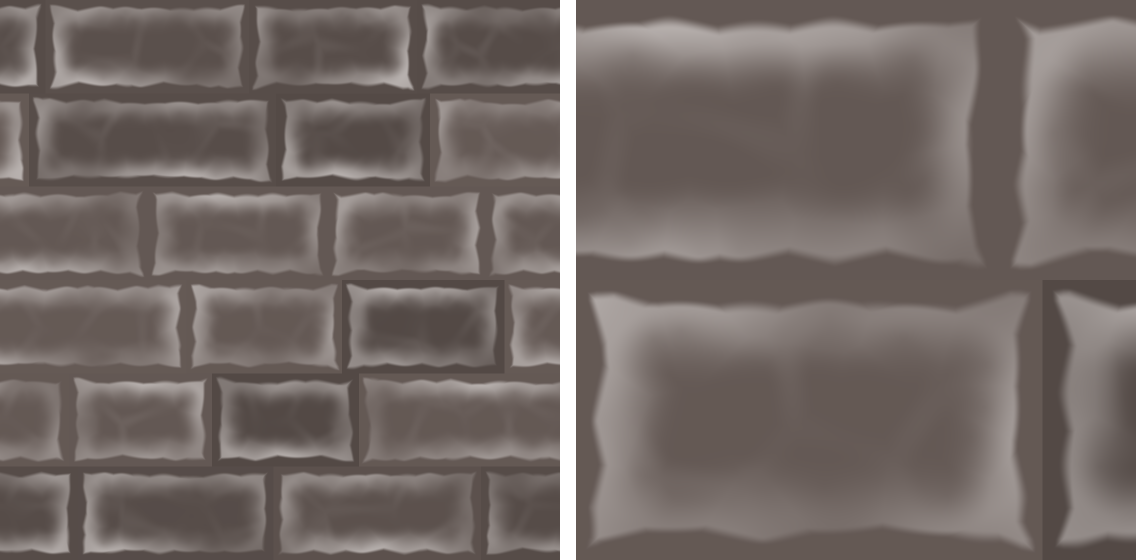
Left, the full canvas; right, a detail of the centre.
Write a Shadertoy shader that draws this texture.

```glsl
// Worn grey-brown brick wall: six courses of three uneven bricks with pale, chipped edges.

#define ROWS 6.0          // courses down the canvas
#define GAP 0.0125        // half width of the mortar joint
#define CHIP 0.011        // depth of the chips along the edges
#define CHIP_SCALE 21.0   // chips across the canvas
#define BEVEL 0.054       // reach of the pale rim into a brick
#define ROUND 0.045       // corner radius of the rim's inner outline
#define RIM 0.56          // mean strength of the rim
#define CRACK 0.10        // strength of the faint surface veins
#define DARK vec3(0.325, 0.287, 0.272)
#define LIGHT vec3(0.395, 0.351, 0.334)
#define WORN vec3(0.74, 0.715, 0.705)

// Left joint of each brick and its tone, one row per course from the top
const vec3 JOINTS[6] = vec3[6](
    vec3(0.081, 0.445, 0.745), vec3(0.052, 0.493, 0.768),
    vec3(0.263, 0.585, 0.867), vec3(0.333, 0.611, 0.901),
    vec3(0.124, 0.379, 0.641), vec3(0.138, 0.488, 0.859));
const vec3 TONES[6] = vec3[6](
    vec3(0.40, 0.25, 0.15), vec3(0.25, 0.05, 1.00),
    vec3(0.90, 0.92, 0.90), vec3(0.95, 0.00, 1.00),
    vec3(0.90, 0.00, 0.95), vec3(0.20, 0.50, 0.15));

vec2 hash2(vec2 p) {
    return fract(sin(vec2(dot(p, vec2(127.1, 311.7)), dot(p, vec2(269.5, 183.3)))) * 4375.85);
}

// Cellular noise: distances to the nearest and second nearest points
vec2 cellular(vec2 p) {
    vec2 cell = floor(p), f = p - cell;
    vec2 nearest = vec2(8.0);
    for (int j = -1; j <= 1; j++)
    for (int i = -1; i <= 1; i++) {
        vec2 o = vec2(i, j);
        float d = length(o + hash2(cell + o) - f);
        nearest = d < nearest.x ? vec2(d, nearest.x) : vec2(nearest.x, min(nearest.y, d));
    }
    return nearest;
}

float roundedBox(vec2 p, vec2 halfSize, float r) {
    vec2 q = abs(p) - halfSize + r;
    return length(max(q, 0.0)) + min(max(q.x, q.y), 0.0) - r;
}

vec3 wall(vec2 uv) {
    // Find the brick; the last one of each course wraps round the side
    float row = clamp(floor((1.0 - uv.y) * ROWS), 0.0, ROWS - 1.0);
    vec3 joint = JOINTS[int(row)], tones = TONES[int(row)];
    if (uv.x < joint.x) uv.x += 1.0;
    int k = uv.x < joint.y ? 0 : uv.x < joint.z ? 1 : 2;
    float left = joint[k];
    float right = k == 2 ? joint.x + 1.0 : joint[k + 1];
    vec2 center = vec2(0.5 * (left + right), 1.0 - (row + 0.5) / ROWS);
    vec2 halfSize = 0.5 * vec2(right - left, 1.0 / ROWS) - GAP;
    vec2 p = uv - center;
    vec2 seed = hash2(vec2(float(k) + 3.0, row + 7.0));
    vec3 base = mix(DARK, LIGHT, tones[k]);

    // Chipped outline, drawn out slightly at the corners
    vec2 chips = cellular(uv * CHIP_SCALE + seed * 40.0);
    vec2 along = min(abs(p / halfSize).yx, 1.0);
    vec2 inset = halfSize + 0.004 * pow(along, vec2(6.0)) - abs(p);
    float edge = min(inset.x, inset.y) - CHIP * (chips.x - 0.4);
    float body = smoothstep(-0.001, 0.006, edge);

    // Pale rim fading inward, uneven from side to side
    float depth = -roundedBox(p, halfSize, ROUND) - 0.012 * (chips.x - 0.4);
    float glow = pow(1.0 - smoothstep(0.0, BEVEL, depth), 1.4);
    float wear = RIM + 0.20 * sin(p.x * 15.0 + seed.x * 6.28)
                     + 0.15 * sin(p.y * 24.0 + p.x * 9.0 + seed.y * 6.28)
                     + 0.06 * sin(p.x * 55.0 - p.y * 43.0 + seed.x * 20.0);

    // Faint veins on the face
    vec2 veins = cellular(uv * 11.0 + seed * 25.0);
    float patchy = 0.5 + 0.5 * sin(p.x * 31.0 + seed.y * 9.0) * sin(p.y * 37.0 + seed.x * 9.0);
    float vein = CRACK * patchy * (1.0 - smoothstep(0.0, 0.3, veins.y - veins.x));

    return mix(base, WORN, body * clamp(wear * glow + vein * (1.0 - glow), 0.0, 1.0));
}

void mainImage(out vec4 fragColor, in vec2 fragCoord) {
    // Four samples per pixel smooth the tone steps between bricks
    vec3 color = vec3(0.0);
    for (int i = 0; i < 4; i++) {
        vec2 offset = vec2(i & 1, i >> 1) * 0.5 - 0.25;
        color += 0.25 * wall((fragCoord + offset) / iResolution.xy);
    }
    fragColor = vec4(color, 1.0);
}
```
